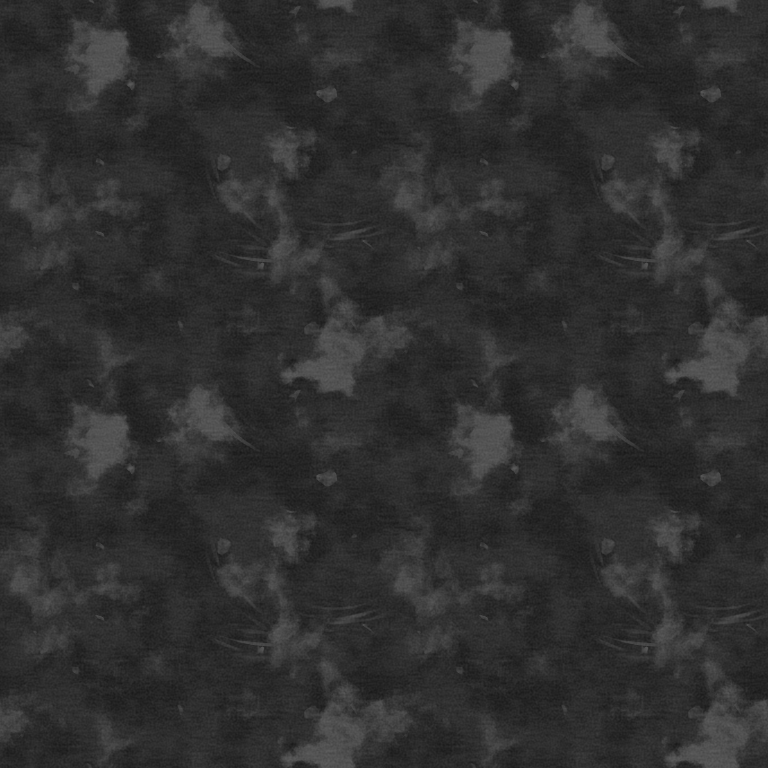
Write a Shadertoy shader that draws this texture.

```glsl
#define REPEATS 2.0
#define DARK_GREY 0.138
#define MID_GREY 0.19
#define WORN_GREY 0.325
#define WARP 0.16
#define ROUGHNESS 0.6
#define CHIP_CELLS 6.0
#define CHIP_CHANCE 0.45
#define GRAIN 0.06
#define FIBRE 0.035

// Worn areas: centre.xy, radii.zw, in units of one repeat
const vec4 WEAR[7] = vec4[7](
    vec4(0.75, 0.64, 0.08, 0.09), vec4(0.70, 0.48, 0.09, 0.10),
    vec4(0.24, 0.83, 0.09, 0.09), vec4(0.29, 0.46, 0.14, 0.06),
    vec4(0.93, 0.13, 0.11, 0.07), vec4(0.82, 0.03, 0.08, 0.06),
    vec4(0.53, 0.96, 0.06, 0.06));

// Brushed scratches: centre.xy, angle, half length
const vec4 STROKES[4] = vec4[4](
    vec4(0.61, 0.46, -0.98, 0.11), vec4(0.66, 0.32, -0.10, 0.10),
    vec4(0.90, 0.39, 0.12, 0.10), vec4(0.58, 0.90, -0.85, 0.11));

vec2 hash2(vec2 cell, float seed) {
    vec3 h = fract(vec3(cell, seed) * vec3(0.1031, 0.1030, 0.0973));
    h += dot(h, h.yzx + 33.33);
    return fract((h.xx + h.yz) * h.zy);
}

vec2 wrapDelta(vec2 p, vec2 centre) {
    return fract(p - centre + 0.5) - 0.5;
}

// Gradient noise that wraps over the unit square
float noise(vec2 p, vec2 period, float seed) {
    p *= period;
    vec2 cell = floor(p), f = p - cell;
    vec2 u = f * f * f * (f * (f * 6.0 - 15.0) + 10.0);
    vec4 corner;
    for (int i = 0; i < 4; i++) {
        vec2 o = vec2(i & 1, i >> 1);
        vec2 gradient = hash2(mod(cell + o, period), seed) * 2.0 - 1.0;
        corner[i] = dot(gradient, f - o);
    }
    return mix(mix(corner.x, corner.y, u.x), mix(corner.z, corner.w, u.x), u.y);
}

float fbm(vec2 p, float period, float seed) {
    float sum = 0.0, amplitude = 1.0;
    for (int i = 0; i < 6; i++) {
        sum += amplitude * noise(p, vec2(period), seed + float(i));
        amplitude *= ROUGHNESS;
        period *= 2.0;
    }
    return sum;
}

// Soft areas where the surface is rubbed lighter
float wornAreas(vec2 p) {
    float wear = 0.0;
    for (int i = 0; i < WEAR.length(); i++) {
        vec2 d = wrapDelta(p, WEAR[i].xy) / WEAR[i].zw;
        wear = max(wear, exp(-dot(d, d)));
    }
    return wear;
}

// Bundles of slightly bent parallel lines
float scratches(vec2 p) {
    float lines = 0.0;
    for (int i = 0; i < STROKES.length(); i++) {
        vec4 s = STROKES[i];
        vec2 d = wrapDelta(p, s.xy);
        float c = cos(s.z), n = sin(s.z);
        vec2 local = vec2(c * d.x + n * d.y, c * d.y - n * d.x);
        local.y -= 1.5 * local.x * local.x;
        vec2 e = local / (s.w * vec2(1.0, 0.38));
        float bristle = noise(local + 0.5, vec2(7.0, 65.0), 30.0 + float(i));
        lines = max(lines, smoothstep(0.04, 0.28, bristle) * exp(-pow(dot(e, e), 1.5)));
    }
    return lines;
}

// Small ragged flecks, one at most per cell
float chips(vec2 p) {
    p += 0.022 * vec2(noise(p, vec2(28.0), 41.0), noise(p, vec2(28.0), 42.0));
    p += 0.012 * vec2(noise(p, vec2(70.0), 43.0), noise(p, vec2(70.0), 44.0));
    vec2 grid = p * CHIP_CELLS, home = floor(grid);
    float mask = 0.0;
    for (int k = 0; k < 9; k++) {
        vec2 cell = home + vec2(k % 3, k / 3) - 1.0;
        vec2 id = mod(cell, CHIP_CELLS);
        vec2 chance = hash2(id, 51.0), size = hash2(id, 52.0);
        vec2 d = (grid - cell - hash2(id, 53.0)) / CHIP_CELLS;
        d.y += (chance.y - 0.5) * d.x;
        float radius = mix(0.007, 0.026, size.x * size.x);
        float dist = length(d * vec2(mix(0.6, 1.2, size.y), 1.2)) - radius;
        float fleck = 1.0 - smoothstep(-0.004, 0.003, dist);
        mask = max(mask, fleck * step(chance.x, CHIP_CHANCE) * mix(0.45, 0.9, chance.y));
    }
    return mask;
}

void mainImage(out vec4 fragColor, in vec2 fragCoord) {
    vec2 p = fract(fragCoord / iResolution.xy * REPEATS);
    vec2 warped = p + WARP * vec2(fbm(p, 6.0, 1.0), fbm(p, 6.0, 8.0));

    // Mottled dark ground
    float mottle = smoothstep(-0.4, 0.4, fbm(p, 7.0, 15.0));
    float grey = mix(DARK_GREY, MID_GREY, mottle);

    // Cloudy wear, then scratches and flecks on top
    float cloud = fbm(p + 0.3 * (warped - p), 5.0, 22.0) + 0.6 * wornAreas(warped);
    float wear = smoothstep(0.05, 0.85, cloud);
    float marks = max(0.75 * scratches(p), chips(p) * (0.8 + noise(p, vec2(60.0), 60.0)));
    grey = mix(grey, WORN_GREY, clamp(max(wear, marks), 0.0, 1.0));

    // Fine grain and horizontal fibres
    grey += GRAIN * noise(p, vec2(170.0), 61.0);
    grey += FIBRE * noise(p, vec2(22.0, 120.0), 62.0);
    fragColor = vec4(vec3(grey), 1.0);
}
```
